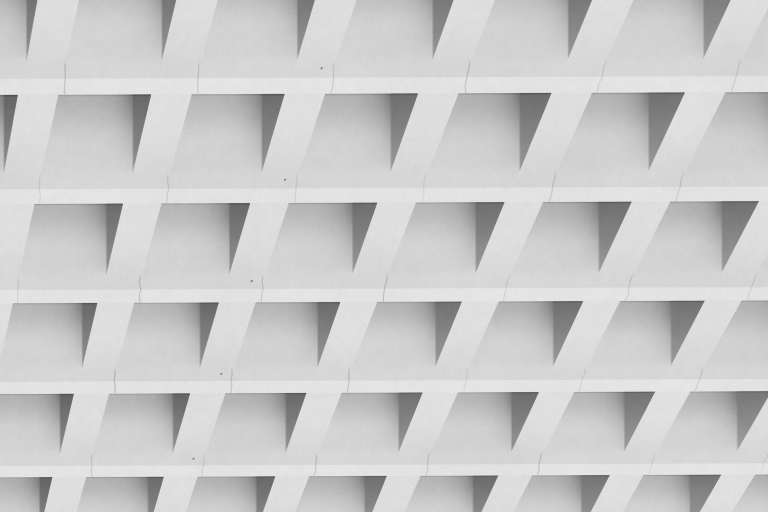
Reproduce this pattern procedurally as a Shadertoy shader.

```glsl
float hash(vec2 p) {
    return fract(sin(dot(p, vec2(127.1, 311.7))) * 43758.5453);
}

float noise(vec2 p) {
    vec2 i = floor(p), f = fract(p);
    f = f * f * (3.0 - 2.0 * f);
    return mix(mix(hash(i), hash(i + vec2(1, 0)), f.x),
               mix(hash(i + vec2(0, 1)), hash(i + vec2(1, 1)), f.x), f.y);
}

float edge(float at, float x, float blur) {
    return smoothstep(at - blur, at + blur, x);
}

void mainImage(out vec4 fragColor, in vec2 fragCoord) {
    // Canvas heights, measured down from the top, with a slight tilt
    vec2 p = fragCoord / iResolution.y;
    p.y = 1.0 - p.y + 0.0037 * (p.x - 0.75);
    float px = 0.8 / iResolution.y;

    // Perspective grid: column pitch shrinks downwards
    float pitch = 0.2711 - 0.0574 * p.y;
    float u = (p.x + 0.879) / pitch;
    float v = 5.295 / pitch - 20.316;
    float blurU = px / pitch;
    float blurV = px * 0.304 / (pitch * pitch);

    // Each cell starts inside a rib and a ledge
    float column = floor(u - 0.66);
    float row = floor(v + 0.07);
    float across = u - 0.66 - column;
    float down = v - row;
    float depth = clamp(down / 0.705, 0.0, 1.0);
    vec2 cell = vec2(column, row);

    // Rib and beam faces
    float shade = mix(0.872, 0.838, smoothstep(0.25, 0.85, down));

    // Recess with a shaded back panel
    float recess = edge(0.15, across, blurU)
                 * (1.0 - edge(0.845 + 0.02 * down, across, blurU))
                 * edge(0.0, down, blurV);
    float apexPitch = 5.295 / (row + 21.021);
    float apexX = (column + 1.52) * apexPitch - 0.879;
    float fromCorner = max(apexX - p.x, 0.0) / pitch;
    float panel = mix(0.715, 0.825, smoothstep(0.0, 0.65, depth));
    panel -= 0.24 * exp(-9.0 * fromCorner) * pow(1.0 - depth, 0.8);
    panel += 0.03 * (hash(cell) - 0.5) * (1.0 - depth);
    shade = mix(shade, panel, recess * (1.0 - smoothstep(0.64, 0.8, down)));

    // Dark side wall, closing to a point at the apex
    float wall = mix(0.39, 0.56, depth) + 0.04 * p.x + 0.03 * (hash(cell + 7.0) - 0.5);
    float wallMask = recess * edge(apexX, p.x, px + 0.001) * (1.0 - edge(0.705, down, blurV));
    shade = mix(shade, wall, wallMask);

    // Contact shadow under the ledge
    shade -= 0.1 * recess * (1.0 - smoothstep(0.0, 0.025, down));

    // Bright ledge
    float ledge = 1.0 - edge(0.0, down, blurV) + edge(0.862, down, blurV);
    shade = mix(shade, 0.89, ledge);

    // Hairline joints beside each rib
    float along = fract(v);
    float jointU = 0.14 + 0.055 * (along - 0.72) / 0.28
                 + 0.018 * (noise(vec2(v * 14.0, column * 5.3)) - 0.5);
    float joint = 1.0 - smoothstep(0.0, 0.001 + px, abs(across - jointU) * pitch);
    joint *= smoothstep(0.7, 0.76, along) * (1.0 - edge(1.0, along, blurV));
    shade -= joint * mix(0.05, 0.14, hash(vec2(column, floor(v))));

    // One small hole per row in a single column
    vec2 hole = vec2(u - 5.72, (along - 0.78) * 0.85) * pitch;
    shade -= 0.35 * (1.0 - edge(0.002, length(hole), px));

    // Concrete mottling and grain
    shade += 0.014 * (noise(p * 9.0) - 0.5) + 0.012 * (noise(p * 70.0) - 0.5);
    shade += 0.016 * (noise(p * 330.0) - 0.5);
    fragColor = vec4(vec3(clamp(shade, 0.0, 1.0)), 1.0);
}
```
